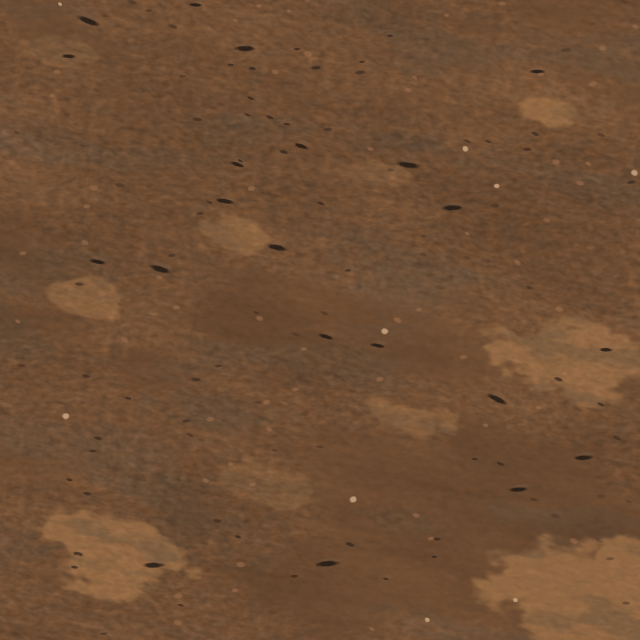
This texture is drawn by a Shadertoy shader. Its source:

```glsl
// Brown gritty ground with slanted streaks, pale sandy patches, dark chips and small bright pebbles.

vec2 hash2(vec2 p) {
    vec3 h = fract(p.xyx * vec3(0.1031, 0.1030, 0.0973));
    h += dot(h, h.yzx + 33.33);
    return fract((h.xx + h.yz) * h.zy);
}

vec2 gradientAt(vec2 cell) {
    return hash2(cell + 57.0) * 2.0 - 1.0;
}

float gradientNoise(vec2 p) {
    vec2 i = floor(p), f = fract(p);
    vec2 u = f * f * f * (f * (f * 6.0 - 15.0) + 10.0);
    vec2 e = vec2(1.0, 0.0);
    float low = mix(dot(gradientAt(i), f), dot(gradientAt(i + e), f - e), u.x);
    float high = mix(dot(gradientAt(i + e.yx), f - e.yx), dot(gradientAt(i + 1.0), f - 1.0), u.x);
    return mix(low, high, u.y);
}

float fbm(vec2 p) {
    float sum = 0.0, gain = 1.0;
    for (int i = 0; i < 4; i++) {
        sum += gain * gradientNoise(p);
        p = p * 2.03 + 17.3;
        gain *= 0.55;
    }
    return sum;
}

// Turns canvas axes so that x follows the slope, falling gently to the right
vec2 alongSlope(vec2 p) {
    return vec2(p.x * 0.985 - p.y * 0.174, p.x * 0.174 + p.y * 0.985);
}

// One soft ellipse in a share of the grid cells; radius is in canvas units
float scatter(vec2 p, vec2 grid, vec2 radius, float share) {
    vec2 cell = floor(p * grid);
    vec2 place = hash2(cell + grid), kind = hash2(cell + grid.yx + 91.0);
    vec2 d = (fract(p * grid) - 0.5 - (place - 0.5) * 0.4) / grid;
    d.y += d.x * (place.x - 0.5) * 0.5;
    d += 0.15 * radius * gradientNoise(p * 140.0);
    float reach = length(d / (radius * mix(0.55, 1.0, kind.y)));
    return step(kind.x, share) * smoothstep(1.15, 0.5, reach);
}

// Ragged pale patches, largest near the bottom
float sandPatches(vec2 uv, vec2 p) {
    float ragged = 0.75 * fbm(p * vec2(9.0, 15.0)) + 0.3 * gradientNoise(p * vec2(40.0, 75.0));
    float cover = 0.0;
    for (int i = 0; i < 10; i++) {
        float n = float(i);
        vec2 centre = vec2(fract(0.93 + 0.24 * n), 0.05 + 0.097 * n);
        vec2 rnd = hash2(vec2(n, 7.0));
        bool bold = i < 2 || i % 4 == 0;
        float size = 0.05 + 0.1 * exp(-0.6 * n) + (i == 4 ? 0.06 : 0.0);
        vec2 radius = size * vec2(1.1, mix(0.3, 0.5, rnd.x) + 0.25 * exp(-n));
        float reach = length(alongSlope(uv - centre) / radius);
        float strength = bold ? 0.95 : mix(0.4, 0.75, rnd.y);
        cover = max(cover, strength * smoothstep(0.17, -0.17, reach - 1.0 + ragged));
    }
    return cover;
}

void mainImage(out vec4 fragColor, in vec2 fragCoord) {
    vec2 uv = fragCoord / iResolution.y;
    vec2 p = alongSlope(uv);
    vec2 bent = p + 0.012 * vec2(gradientNoise(p * 9.0), gradientNoise(p * 9.0 + 40.0));

    // Broad tones: smooth dark drifts, dusty grey bands, thin streaks
    float broad = fbm(bent * vec2(2.2, 5.5) + 3.0);
    float streak = fbm(bent * vec2(6.0, 32.0) + 11.0);
    float drift = smoothstep(0.0, 0.45, fbm(bent * vec2(2.0, 4.5) + 23.0)
        + 0.45 * smoothstep(0.5, 0.1, length((uv - vec2(0.66, 0.16)) * vec2(1.0, 1.9))));
    float dusty = smoothstep(0.05, 0.5, fbm(bent * vec2(3.0, 11.0) + 31.0)
        + 0.2 * smoothstep(0.5, 0.0, length(uv - vec2(0.2, 0.38))));

    vec3 color = vec3(0.437, 0.306, 0.203);
    color = mix(color, vec3(0.395, 0.273, 0.178), drift * 0.75);
    color = mix(color, vec3(0.390, 0.297, 0.218), dusty * 0.6);
    color *= 1.0 + 0.13 * broad + 0.08 * streak;

    // Pale sand, partly veiled by grey streaks
    float sand = sandPatches(uv, bent);
    float veil = smoothstep(0.0, 0.4, fbm(bent * vec2(7.0, 24.0) + 5.0));
    vec3 sandColor = mix(vec3(0.575, 0.410, 0.265), vec3(0.470, 0.353, 0.245), veil * 0.75);
    color = mix(color, sandColor, sand);

    // Grit: short grains lying along the slope, calmer on drifts and sand
    float rough = mix(1.0, 0.35, max(drift, sand * 0.75));
    float coarse = gradientNoise(bent * vec2(58.0, 115.0));
    float fine = gradientNoise(bent * vec2(120.0, 210.0) + 9.0);
    float crumbs = smoothstep(0.25, 0.6, gradientNoise(bent * vec2(42.0, 75.0) + 63.0));
    color *= 1.0 + rough * (0.21 * coarse + 0.13 * fine + 0.14 * crumbs);
    color += rough * vec3(0.025, 0.0, -0.015) * gradientNoise(p * vec2(35.0, 60.0) + 77.0);

    // Dark chips and specks, each with a lit upper side on the larger ones
    float cluster = smoothstep(-0.35, 0.3, gradientNoise(uv * 3.5 + 8.0));
    vec2 chipGrid = vec2(11.0, 17.0), chipRadius = vec2(0.020, 0.0055);
    float chip = scatter(p, chipGrid, chipRadius, 0.11);
    float lit = scatter(p - vec2(0.004, 0.006), chipGrid, chipRadius, 0.11);
    float speck = scatter(p + 0.37, vec2(29.0, 43.0), vec2(0.009, 0.0038), 0.07);
    color = mix(color, vec3(0.480, 0.365, 0.270), lit * 0.35);
    color = mix(color, vec3(0.130, 0.100, 0.080), chip * 0.85);
    color = mix(color, vec3(0.220, 0.160, 0.120), speck * mix(0.25, 0.8, cluster));

    // Bright pebbles: many dull tan ones and a few whitish ones
    float tanPebble = scatter(p + 0.71, vec2(24.0, 31.0), vec2(0.008, 0.005), 0.09);
    float whitePebble = scatter(p + 0.19, vec2(15.0, 19.0), vec2(0.0065, 0.0058), 0.035);
    color = mix(color, vec3(0.600, 0.420, 0.290), tanPebble * 0.6);
    color = mix(color, vec3(0.780, 0.630, 0.490), whitePebble * 0.9);

    fragColor = vec4(color, 1.0);
}
```
